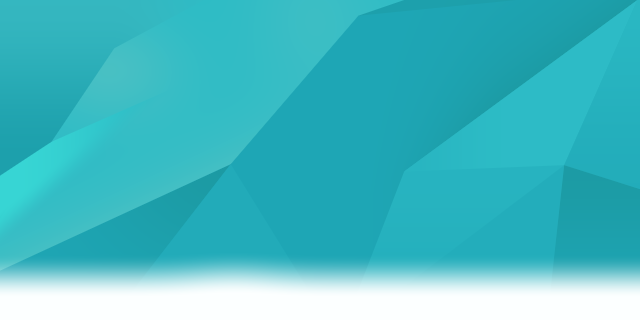
Write a WebGL 1 fragment shader that draws this background.

```glsl
precision highp float;
uniform vec2 u_resolution;

#define DEEP vec3(0.118, 0.651, 0.710)
#define SHADE vec3(0.108, 0.605, 0.640)
#define MID vec3(0.145, 0.690, 0.742)
#define LIGHT vec3(0.175, 0.735, 0.775)
#define PALE vec3(0.300, 0.755, 0.765)
#define BRIGHT vec3(0.215, 0.835, 0.830)
#define MIST vec3(0.990, 1.000, 1.000)
#define MIST_TOP 0.206
#define MIST_FULL 0.068

vec2 p;

// Signed distance to the line a-b, positive on its left
float dist(vec2 a, vec2 b) {
  vec2 dir = normalize(b - a);
  return dir.x * (p.y - a.y) - dir.y * (p.x - a.x);
}

// Smooth coverage of the half plane left of a-b
float side(vec2 a, vec2 b) {
  return clamp(dist(a, b) * u_resolution.y + 0.5, 0.0, 1.0);
}

// Facet bounded by the corner a-b-c, turning left
float wedge(vec2 a, vec2 b, vec2 c) {
  return side(a, b) * side(b, c);
}

float glow(vec2 center, vec2 size) {
  vec2 q = (p - center) / size;
  return exp(-dot(q, q));
}

vec3 rightFacets(vec3 color) {
  vec2 tip = vec2(1.992, 1.0);
  vec2 elbow = vec2(1.263, 0.464);
  vec2 hub = vec2(1.763, 0.484);
  vec2 rim = vec2(2.0, 0.409);
  vec2 footL = vec2(1.133, 0.128);
  vec2 footM = vec2(1.328, 0.154);
  vec2 footR = vec2(1.724, 0.128);

  // Shadow cast above the long diagonal
  float shadow = exp(-6.0 * max(dist(tip, elbow) * -1.0, 0.0));
  color = mix(color, SHADE, shadow * smoothstep(1.1, 1.6, p.x) * 0.9);

  // Lower body, then the facets around the hub
  vec3 body = mix(MID, LIGHT, 0.3 * smoothstep(0.15, 0.45, p.y));
  color = mix(color, body, wedge(tip, elbow, footL));
  vec3 upper = mix(MID, LIGHT, smoothstep(1.25, 1.6, p.x) * 0.6 + 0.4);
  color = mix(color, upper, wedge(elbow, hub, tip) * side(tip, elbow));
  color = mix(color, mix(DEEP, MID, 0.75), wedge(footR, hub, footM));
  vec3 flank = mix(DEEP, LIGHT, smoothstep(0.4, 1.0, p.y) * 0.5 + 0.3);
  color = mix(color, flank, wedge(tip, hub, rim));
  vec3 corner = mix(SHADE, DEEP, smoothstep(0.45, 0.15, p.y) * 0.6 + 0.1);
  return mix(color, corner, wedge(rim, hub, footR));
}

vec3 leftFacets(vec3 color) {
  vec2 hub = vec2(0.721, 0.487);
  vec2 peak = vec2(1.120, 0.951);
  vec2 top = vec2(1.263, 1.0);
  vec2 low = vec2(0.0, 0.154);
  vec2 footL = vec2(0.443, 0.128);
  vec2 footR = vec2(0.943, 0.128);
  vec2 notch = vec2(0.161, 0.557);
  vec2 bend = vec2(0.357, 0.849);
  vec2 ridge = vec2(0.638, 1.0);
  vec2 bladeTop = vec2(0.0, 0.451);
  vec2 bladeLow = vec2(0.0, 0.245);
  vec2 bladeTip = vec2(0.547, 0.727);

  // Facets below the band
  vec3 under = mix(DEEP, SHADE, glow(hub, vec2(0.45, 0.35)));
  color = mix(color, under, side(hub, low) * side(footL, hub));
  vec3 fin = mix(DEEP, MID, 0.5);
  color = mix(color, fin, wedge(footR, hub, footL));

  // Broad light band, paler along its lower edge and at the bend
  float rise = dist(low, hub);
  vec3 band = mix(LIGHT, PALE, 0.75 * exp(-9.0 * max(rise, 0.0)));
  band = mix(band, PALE, 0.85 * glow(vec2(0.34, 0.78), vec2(0.22, 0.16)));
  band = mix(band, PALE, 0.45 * glow(vec2(0.98, 0.95), vec2(0.2, 0.25)));
  color = mix(color, band, side(low, hub) * max(side(hub, peak), side(peak, top)));

  // Darker corner, blending into the band near the top
  float height = smoothstep(0.5, 1.0, p.y);
  vec3 corner = mix(mix(SHADE, DEEP, 0.5), mix(MID, PALE, 0.4), height);
  float merge = 1.0 - 0.8 * smoothstep(0.35, 0.65, p.x);
  color = mix(color, corner, max(side(notch, bend), side(bend, ridge)) * merge);

  // Bright blade with a soft lower edge
  float blade = wedge(bladeTip, notch, bladeTop);
  vec3 bladeColor = mix(BRIGHT, LIGHT, smoothstep(0.05, 0.53, p.x));
  blade *= smoothstep(-0.01, 0.07, dist(bladeLow, bladeTip));
  return mix(color, bladeColor, blade);
}

void main() {
  p = gl_FragCoord.xy / u_resolution * vec2(2.0, 1.0);

  // Central facet with a thin sliver at the top
  vec3 color = DEEP;
  vec2 peak = vec2(1.120, 0.951);
  float sliver = side(peak, vec2(1.615, 1.0));
  color = mix(color, SHADE, 0.5 * sliver);
  color = leftFacets(rightFacets(color));

  // White mist rising from the bottom
  float lift = 0.012 * glow(vec2(0.73, 0.13), vec2(0.16, 0.2));
  float mist = 1.0 - smoothstep(MIST_FULL, MIST_TOP, p.y - lift);
  gl_FragColor = vec4(mix(color, MIST, mist), 1.0);
}
```
